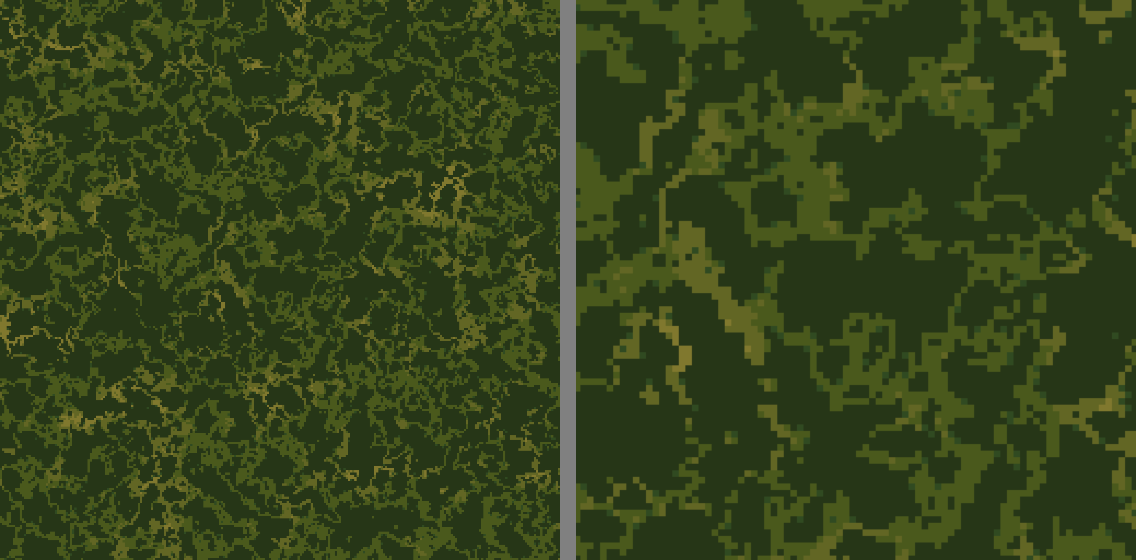
Left, the full canvas; right, a detail of the centre.
Give the GLSL for this texture, as a three.js fragment shader.

```glsl
// Mossy camouflage: ragged, looping threads of green on a dark ground.
// Threads are the near-zero band of a fractal gradient noise, sampled on a
// coarse cell grid; a second noise picks lighter tones in scattered clusters.

varying vec2 vUv;

const vec3 GROUND = vec3(0.150, 0.210, 0.090);
const vec3 RIM    = vec3(0.190, 0.290, 0.130);
const vec3 MOSS   = vec3(0.290, 0.350, 0.110);
const vec3 OLIVE  = vec3(0.385, 0.400, 0.142);
const vec3 STRAW  = vec3(0.500, 0.470, 0.180);

const float CELLS        = 256.0;  // square cells across the canvas
const float CELL_SOFT    = 0.12;   // half width of the blend between cells
const float THREAD_SCALE = 14.0;   // base frequency of the threads
const float THREAD_GAIN  = 0.65;   // raggedness of the threads
const float THREAD_WIDTH = 0.124;  // noise band that counts as thread
const float RIM_WIDTH    = 0.008;
const float PATCH_SCALE  = 5.0;    // broad thick and thin regions
const float PATCH_AMOUNT = 0.8;
const float TONE_SCALE   = 8.0;    // size of the light clusters
const float TONE_GAIN    = 0.6;
const float CORE_BOOST   = 0.2;    // extra light along thread centres
const float OLIVE_LEVEL  = 0.15;
const float STRAW_LEVEL  = 0.50;

// Random unit gradient for a lattice point
vec2 hashGradient(vec2 p) {
  vec3 q = fract(vec3(p.xyx) * vec3(0.1031, 0.1030, 0.0973));
  q += dot(q, q.yzx + 33.33);
  return normalize(fract((q.xx + q.yz) * q.zy) * 2.0 - 0.999);
}

float gradientNoise(vec2 p) {
  vec2 i = floor(p);
  vec2 f = p - i;
  vec2 u = f * f * f * (f * (f * 6.0 - 15.0) + 10.0);
  vec2 e = vec2(1.0, 0.0);
  float a = dot(hashGradient(i), f);
  float b = dot(hashGradient(i + e.xy), f - e.xy);
  float c = dot(hashGradient(i + e.yx), f - e.yx);
  float d = dot(hashGradient(i + e.xx), f - e.xx);
  return mix(mix(a, b, u.x), mix(c, d, u.x), u.y);
}

// Four octaves, each doubled, turned and shifted to hide the lattice
float fractalNoise(vec2 p, float gain) {
  const mat2 TURN = mat2(1.6, 1.2, -1.2, 1.6);
  float sum = 0.0;
  float amplitude = 1.0;
  for (int k = 0; k < 4; k++) {
    sum += amplitude * gradientNoise(p);
    p = TURN * p + vec2(17.3, 41.7);
    amplitude *= gain;
  }
  return sum;
}

// Flat colour of the cell centred at p
vec3 cellColor(vec2 p) {
  float regional = gradientNoise(p * PATCH_SCALE + 83.4);
  float width = THREAD_WIDTH * (1.0 + PATCH_AMOUNT * regional);
  float dist = abs(fractalNoise(p * THREAD_SCALE + 120.6, THREAD_GAIN));
  if (dist > width + RIM_WIDTH) return GROUND;
  if (dist > width) return RIM;

  float core = 0.5 - dist / width;
  float tone = fractalNoise(p * TONE_SCALE + 211.2, TONE_GAIN) + CORE_BOOST * core;
  if (tone > STRAW_LEVEL) return STRAW;
  return tone > OLIVE_LEVEL ? OLIVE : MOSS;
}

void main() {
  // Blend the four nearest cells across a narrow seam
  vec2 grid = vUv * CELLS - 0.5;
  vec2 base = floor(grid);
  vec2 blend = smoothstep(0.5 - CELL_SOFT, 0.5 + CELL_SOFT, grid - base);
  vec3 color = vec3(0.0);
  for (int y = 0; y < 2; y++) {
    for (int x = 0; x < 2; x++) {
      vec2 corner = vec2(float(x), float(y));
      vec2 weight = mix(1.0 - blend, blend, corner);
      float share = weight.x * weight.y;
      if (share > 0.0) color += share * cellColor((base + corner + 0.5) / CELLS);
    }
  }
  gl_FragColor = vec4(color, 1.0);
}
```
